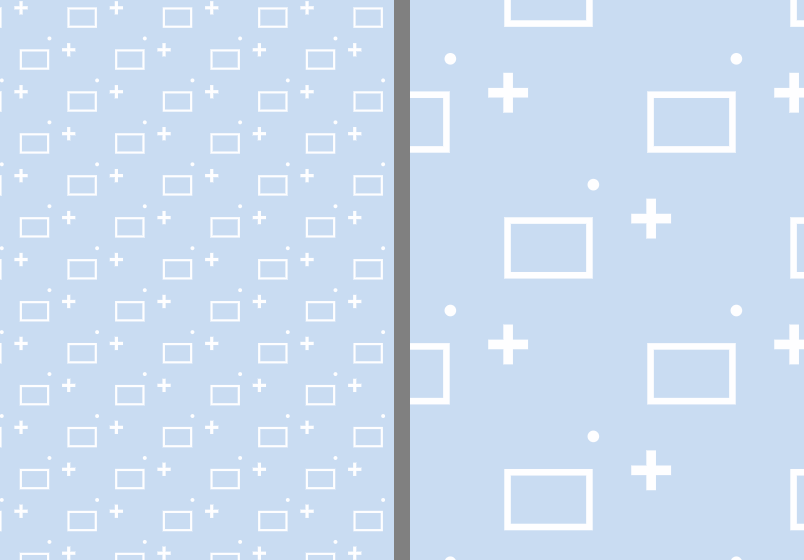
Left: the whole. Right: its middle third, enlarged.
Give the GLSL for this pattern, as a Shadertoy shader.

```glsl
// Staggered rows of outlined rectangles, plus signs and dots on pale blue.
// Space is folded into one brick-offset cell holding one mark of each kind,
// and each mark is a signed distance turned into smooth coverage.

// Lengths are in design units: the canvas is CANVAS_WIDTH units wide, y runs down.
const float CANVAS_WIDTH  = 540.0;
const vec2  PITCH         = vec2(130.67, 57.5);  // column and row spacing
const vec2  FIRST_FRAME   = vec2(112.6, 24.1);   // centre of a frame in the top row
const vec2  CELL_MARGIN   = vec2(47.0, 37.0);    // frame centre from the cell corner

const vec2  FRAME_HALF    = vec2(20.2, 14.0);    // outer half size
const float FRAME_LINE    = 3.0;
const vec2  PLUS_OFFSET   = vec2(46.9, -13.4);   // from the frame centre
const vec2  PLUS_ARM      = vec2(9.1, 2.2);      // half length, half thickness
const vec2  DOT_OFFSET    = vec2(20.5, -28.9);   // from the frame centre
const float DOT_RADIUS    = 2.65;

const vec3  BACKGROUND    = vec3(0.79, 0.863, 0.949);
const vec3  INK           = vec3(0.995, 0.996, 1.0);

// Box distance with square corners
float boxDistance(vec2 p, vec2 halfSize) {
    vec2 d = abs(p) - halfSize;
    return max(d.x, d.y);
}

float frameDistance(vec2 p) {
    return max(boxDistance(p, FRAME_HALF), -boxDistance(p, FRAME_HALF - FRAME_LINE));
}

float plusDistance(vec2 p) {
    return min(boxDistance(p, PLUS_ARM), boxDistance(p, PLUS_ARM.yx));
}

// Fold the plane into one cell centred on its frame; odd rows shift half a column
vec2 brickCell(vec2 p) {
    vec2 q = p - FIRST_FRAME + CELL_MARGIN;
    float row = floor(q.y / PITCH.y);
    q.x += 0.5 * PITCH.x * mod(row, 2.0);
    return mod(q, PITCH) - CELL_MARGIN;
}

void mainImage(out vec4 fragColor, in vec2 fragCoord) {
    float pixel = CANVAS_WIDTH / iResolution.x;
    vec2 p = vec2(fragCoord.x, iResolution.y - fragCoord.y) * pixel;
    vec2 q = brickCell(p);

    // Union of the three marks
    float d = frameDistance(q);
    d = min(d, plusDistance(q - PLUS_OFFSET));
    d = min(d, length(q - DOT_OFFSET) - DOT_RADIUS);

    // One-pixel soft edge
    float coverage = clamp(0.5 - d / pixel, 0.0, 1.0);
    fragColor = vec4(mix(BACKGROUND, INK, coverage), 1.0);
}
```
